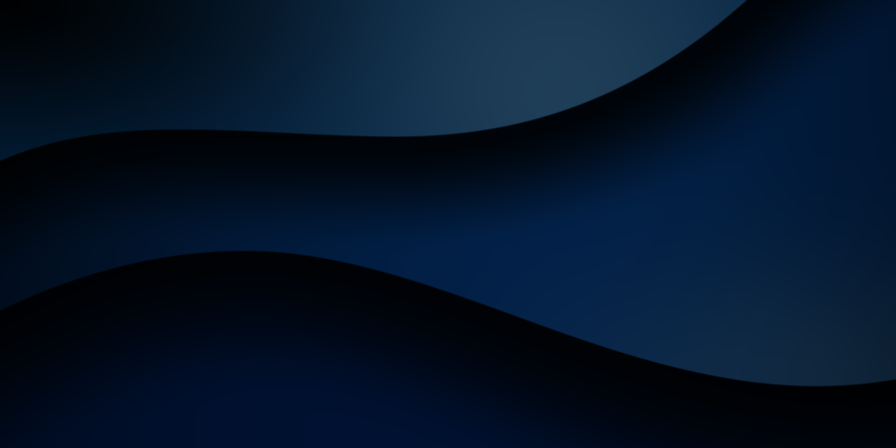
A Shadertoy shader for this background:

```glsl
// Three overlapping sheets of deep navy, parted by two flowing wave edges.
// Each edge is a chain of cubic Hermite spans; every sheet has a soft light
// and is darkened by the shadow that the sheet above casts onto it.

#define UPPER_SHADOW_REACH 0.27
#define LOWER_SHADOW_REACH 0.36
#define SHADOW_FLOOR 0.10
#define EDGE_PIXELS 1.2
#define TOP_BLUE vec3(0.010, 0.130, 0.250)
#define TOP_GLOW vec3(0.110, 0.110, 0.090)
#define MIDDLE_BLUE vec3(0.005, 0.125, 0.280)
#define MIDDLE_GLOW vec3(0.060, 0.055, 0.020)
#define BOTTOM_BLUE vec3(0.000, 0.068, 0.195)

// Cubic from point a to point b; slopes holds the gradient at each end.
float hermite(float x, vec2 a, vec2 b, vec2 slopes) {
    float span = b.x - a.x;
    float t = (x - a.x) / span;
    float s = 1.0 - t;
    return a.y * s * s * (1.0 + 2.0 * t) + b.y * t * t * (3.0 - 2.0 * t)
         + span * t * s * (slopes.x * s - slopes.y * t);
}

float upperEdge(float x) {
    vec2 start = vec2(0.0, 0.641), crest = vec2(0.404, 0.711);
    vec2 dip = vec2(0.885, 0.695), finish = vec2(1.667, 1.0);
    if (x < crest.x) return hermite(x, start, crest, vec2(0.43, 0.0));
    if (x < dip.x) return hermite(x, crest, dip, vec2(0.0));
    if (x < finish.x) return hermite(x, dip, finish, vec2(0.0, 0.9));
    return finish.y + 0.9 * (x - finish.x);
}

float lowerEdge(float x) {
    vec2 start = vec2(0.0, 0.307), crest = vec2(0.547, 0.440);
    vec2 slope = vec2(1.224, 0.268), trough = vec2(1.823, 0.138);
    if (x < crest.x) return hermite(x, start, crest, vec2(0.48, 0.0));
    if (x < slope.x) return hermite(x, crest, slope, vec2(0.0, -0.36));
    if (x < trough.x) return hermite(x, slope, trough, vec2(-0.36, 0.0));
    return trough.y + 0.49 * (x - trough.x) * (x - trough.x);
}

// Vertical gap turned into approximate distance below an edge.
float depthBelow(float edgeY, float nextY, float stepX, float y) {
    float gradient = (nextY - edgeY) / stepX;
    return (edgeY - y) / sqrt(1.0 + gradient * gradient);
}

float glow(vec2 p, vec2 center, vec2 radius) {
    vec2 q = (p - center) / radius;
    return exp(-dot(q, q));
}

float shadow(float depth, float reach) {
    return mix(SHADOW_FLOOR, 1.0, smoothstep(0.0, reach, depth));
}

void mainImage(out vec4 fragColor, in vec2 fragCoord) {
    vec2 p = fragCoord / iResolution.y;
    float blur = EDGE_PIXELS / iResolution.y;
    float stepX = 0.004;

    float upperDepth = depthBelow(upperEdge(p.x), upperEdge(p.x + stepX), stepX, p.y);
    float lowerDepth = depthBelow(lowerEdge(p.x), lowerEdge(p.x + stepX), stepX, p.y);

    // Top sheet: dark left corner, teal light near the rising edge
    float cornerDistance = length(vec2(p.x, 2.0 * (1.0 - p.y)));
    vec3 top = TOP_BLUE * smoothstep(-0.1, 1.1, cornerDistance)
             + TOP_GLOW * glow(p, vec2(1.25, 0.80), vec2(0.5));

    // Middle sheet: broad blue light, greyer toward the lower right
    float middleLight = exp(-pow((p.x - 1.2) / 1.25, 2.0));
    vec3 middle = MIDDLE_BLUE * middleLight
                + MIDDLE_GLOW * glow(p, vec2(1.75, 0.14), vec2(0.5, 0.28));
    middle *= shadow(upperDepth, UPPER_SHADOW_REACH);

    // Bottom sheet: faint blue pooled along the base
    float bottomLight = exp(-pow((p.x - 0.9) / 1.4, 2.0));
    vec3 bottom = BOTTOM_BLUE * bottomLight * shadow(lowerDepth, LOWER_SHADOW_REACH);

    // Stack the sheets
    vec3 color = mix(top, middle, smoothstep(-blur, blur, upperDepth));
    color = mix(color, bottom, smoothstep(-blur, blur, lowerDepth));
    fragColor = vec4(color, 1.0);
}
```
